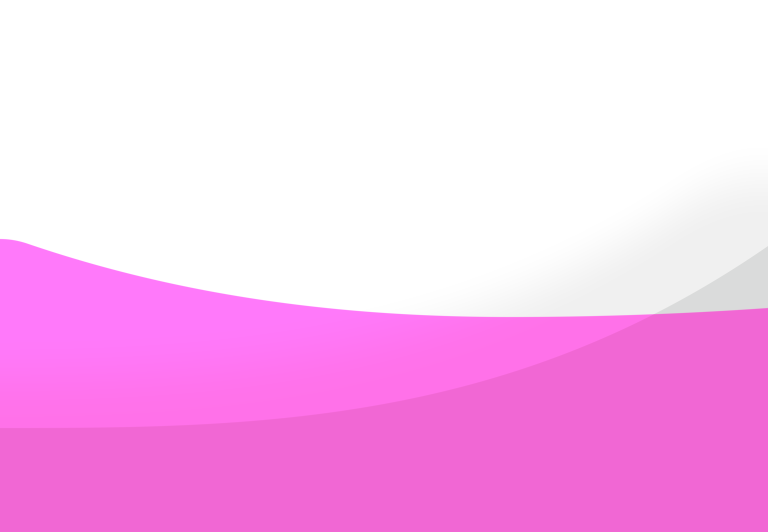
This background is drawn by a WebGL 1 fragment shader. Its source:

```glsl
precision highp float;

uniform vec2 u_resolution;

const vec3 WHITE = vec3(1.0);
const vec3 SHADE = vec3(0.94);
const vec3 GRAY = vec3(0.855, 0.86, 0.857);
const vec3 PINK_LIGHT = vec3(1.0, 0.475, 0.98);
const vec3 PINK_DEEP = vec3(1.0, 0.445, 0.915);
const vec3 ROSE = vec3(0.947, 0.405, 0.832);

// Minimum of two heights with a rounded joint
float smoothMin(float a, float b, float radius) {
  float h = max(radius - abs(a - b), 0.0) / radius;
  return min(a, b) - 0.25 * radius * h * h;
}

// Rounded shoulder on the left, shallow valley right of the center
float pinkHeight(float x) {
  float d = 0.664 - x;
  float bend = d > 0.0 ? 0.264 + 0.136 * d : 0.15;
  float shoulder = max(0.036 - x, 0.0);
  return 0.4041 + bend * d * d - 7.4 * shoulder * shoulder;
}

// Flat start that sweeps up to the right
float sweepHeight(float x) {
  return 0.1955 + 0.342 * pow(max(x, 0.0), 2.92);
}

// Displaced sweep with a leveled crest, used for the soft shadow
float shadowHeight(float x) {
  return smoothMin(sweepHeight(x + 0.09) + 0.095, 0.66, 0.06);
}

// Coverage below a height, with a chosen edge half-width
float below(float y, float height, float softness) {
  return 1.0 - smoothstep(-softness, softness, y - height);
}

void main() {
  vec2 p = gl_FragCoord.xy / u_resolution;
  float edge = 0.75 / u_resolution.y;

  float shadow = below(p.y, shadowHeight(p.x), 0.08);
  float sweep = below(p.y, sweepHeight(p.x), edge);
  float pink = below(p.y, pinkHeight(p.x), edge);

  // Each side of the pink edge has its own shadow and overlay tint
  vec3 upper = mix(mix(WHITE, SHADE, shadow), GRAY, sweep);
  vec3 lower = mix(mix(PINK_LIGHT, PINK_DEEP, shadow), ROSE, sweep);

  gl_FragColor = vec4(mix(upper, lower, pink), 1.0);
}
```
